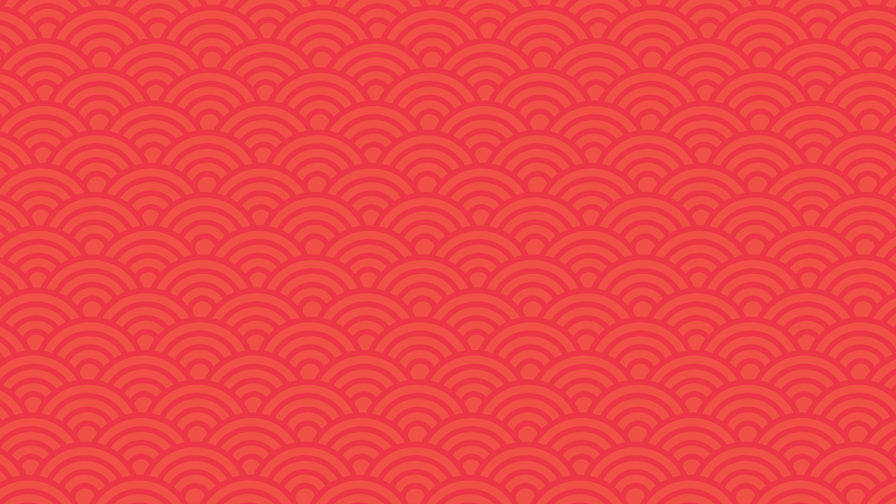
A Shadertoy shader for this pattern:

```glsl
// Overlapping wave scales: staggered rows of concentric ringed discs in two reds.
// For each pixel the nearby rows are painted from back (upper) to front (lower);
// row spacing alternates slightly and each row drifts a little to the left.

const float RADIUS = 0.1127;
const float LINE = 0.0113;

// 1 on the dark rings, 0 on the light bands, at a distance inside the rim
float ringMask(float depth, float blur) {
    float pitch = 0.0273;
    float inner = max(depth, 0.5 * LINE) - 0.5 * LINE;
    float ring = clamp(round(inner / pitch), 0.0, 3.0);
    float edge = abs(inner - ring * pitch) - 0.5 * LINE;
    return smoothstep(blur, -blur, edge);
}

// Centre of the scale nearest to p in the given row, counted downwards
vec2 scaleCentre(vec2 p, float row) {
    float period = 0.2185;
    float odd = mod(row, 2.0);
    float x = -0.0456 + 0.5 * period * odd - 0.0024 * row;
    float y = 0.0065 - 0.0619 * row - 0.0041 * odd;
    return vec2(x + period * round((p.x - x) / period), y);
}

void mainImage(out vec4 fragColor, in vec2 fragCoord) {
    vec2 p = (fragCoord - 0.5 * iResolution.xy) / iResolution.y;
    float blur = 0.75 / iResolution.y;
    vec3 coral = vec3(0.945, 0.315, 0.28);
    vec3 crimson = vec3(0.93, 0.21, 0.27);
    vec3 colour = crimson;

    // Paint rows back to front
    float firstRow = floor((0.0065 - p.y) / 0.0619) - 1.0;
    for (int i = 0; i < 6; i++) {
        vec2 centre = scaleCentre(p, firstRow + float(i));
        float depth = RADIUS - length(p - centre);
        vec3 scale = mix(coral, crimson, ringMask(depth, blur));
        colour = mix(colour, scale, smoothstep(-blur, blur, depth));
    }

    fragColor = vec4(colour, 1.0);
}
```
